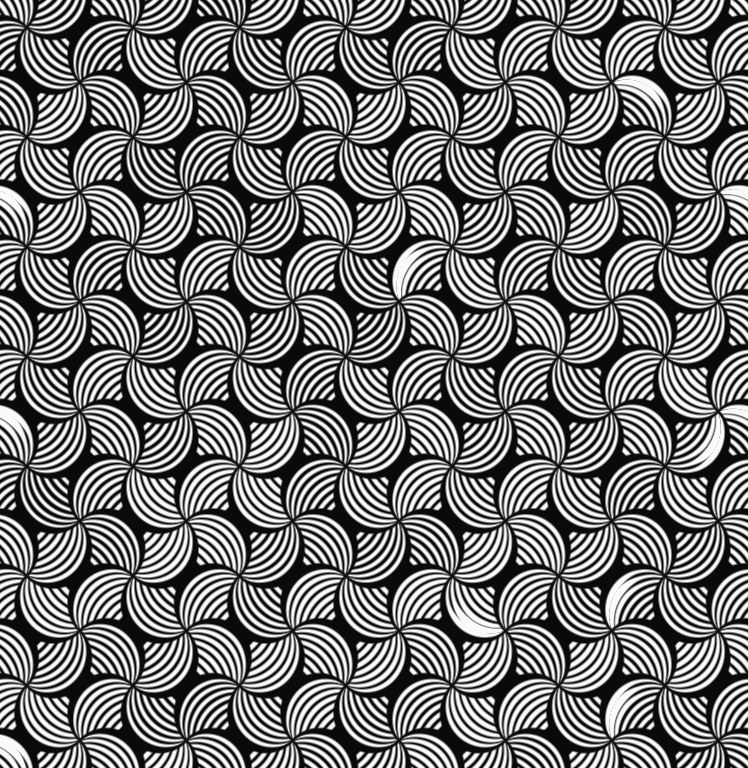
Write a WebGL 2 fragment shader that draws this pattern.

```glsl
#version 300 es
precision highp float;
// Interlocking black and white leaves that swirl into alternating pinwheels.
// Each grid cell holds one leaf on its diagonal: a half disc with a curved tail,
// striped by a family of circles that pinch together at the pinwheel points.

#define REPEATS vec2(7.03, 7.0) // full repeats across and down
#define BAND 0.19       // black rim at the crown, in leaf radii
#define PERIOD 0.205    // stripe spacing along the leaf axis
#define DUTY 0.56       // white part of each stripe
#define TAIL_END 1.57   // axis position where the stripes stop
#define FLATTEN 0.22    // how fast the stripe arcs flatten toward the tail
#define GAP 0.035       // thin black line around each leaf
#define SOFTNESS 0.052  // edge blur, in leaf radii
#define WORN_SHARE 0.06 // share of leaves with bleached outer stripes
#define UNEVEN 0.12     // spread of stripe weight between leaves

uniform vec2 u_resolution;
out vec4 outColor;

const vec3 INK = vec3(0.04);
const vec3 PAPER = vec3(0.98);
const float LEAF_RADIUS = 0.70710678;

float hash(vec2 p) {
    vec3 q = fract(vec3(p.xyx) * 0.1031);
    q += dot(q, q.yzx + 33.33);
    return fract((q.x + q.y) * q.z);
}

// Smooth value noise for slow drift in stripe weight
float noise(vec2 p) {
    vec2 i = floor(p), f = smoothstep(0.0, 1.0, fract(p));
    float low = mix(hash(i), hash(i + vec2(1, 0)), f.x);
    float high = mix(hash(i + vec2(0, 1)), hash(i + 1.0), f.x);
    return mix(low, high, f.y);
}

// White coverage of a leaf; p.x runs along its chord, p.y toward its crown.
float leaf(vec2 p, float blur, float weight, float worn) {
    // Inside the own disc and outside the two neighbouring discs
    float crown = 1.0 - length(p);
    float sides = length(vec2(abs(p.x) - 1.0, p.y + 1.0)) - 1.0;
    float edge = min(crown, sides);
    if (edge <= 0.0) return 0.0;

    // Solve for the arc through p: apex 1 - t, radius 1 + FLATTEN * t
    float a = 1.0 + 2.0 * FLATTEN;
    float b = p.y * (1.0 + FLATTEN) - FLATTEN;
    float root = sqrt(max(b * b - a * (dot(p, p) - 1.0), 0.0));
    float t = (root - b) / a;
    float toDistance = root / (1.0 + FLATTEN * t);

    // Signed distance to the stripe edges, positive in white
    float bleach = worn * (1.0 - smoothstep(0.4, 0.75, t)) * smoothstep(-0.6, 0.2, p.x);
    float duty = weight + 0.65 * bleach;
    float phase = fract((t - BAND) / PERIOD - 0.5 * DUTY + 0.5) - 0.5;
    float stripe = (0.5 * duty - abs(phase)) * PERIOD;
    stripe = min(stripe, min(t - BAND, TAIL_END - t)) * toDistance;

    float white = clamp(0.5 + stripe / blur, 0.0, 1.0);
    return white * clamp((edge - GAP) / blur + 0.5, 0.0, 1.0);
}

void main() {
    // Two cells per repeat; pinwheels sit where both coordinates share parity
    vec2 cells = 2.0 * REPEATS;
    vec2 q = gl_FragCoord.xy / u_resolution * cells - vec2(0.5, 1.5);
    float pixel = max(cells.x / u_resolution.x, cells.y / u_resolution.y) / LEAF_RADIUS;
    float blur = max(SOFTNESS, pixel);

    // A leaf reaches into the cells around it
    float white = 0.0;
    for (int j = -1; j <= 1; j++) {
        for (int i = -1; i <= 1; i++) {
            vec2 cell = floor(q) + vec2(i, j);
            // Chord direction flips with cell parity; the crown lies clockwise of it
            vec2 chord = (1.0 - 2.0 * mod(cell, 2.0)) * LEAF_RADIUS;
            vec2 bulge = vec2(chord.y, -chord.x);
            vec2 local = (q - cell - 0.5) / LEAF_RADIUS;
            float worn = step(1.0 - WORN_SHARE, hash(cell + 17.0));
            float drift = 0.5 * (hash(cell + 41.0) + noise(cell * 0.35 + 7.0)) - 0.5;
            float weight = DUTY + UNEVEN * 2.0 * drift;
            vec2 p = vec2(dot(local, chord), dot(local, bulge));
            white = max(white, leaf(p, blur, weight, worn));
        }
    }
    outColor = vec4(mix(INK, PAPER, white), 1.0);
}
```
